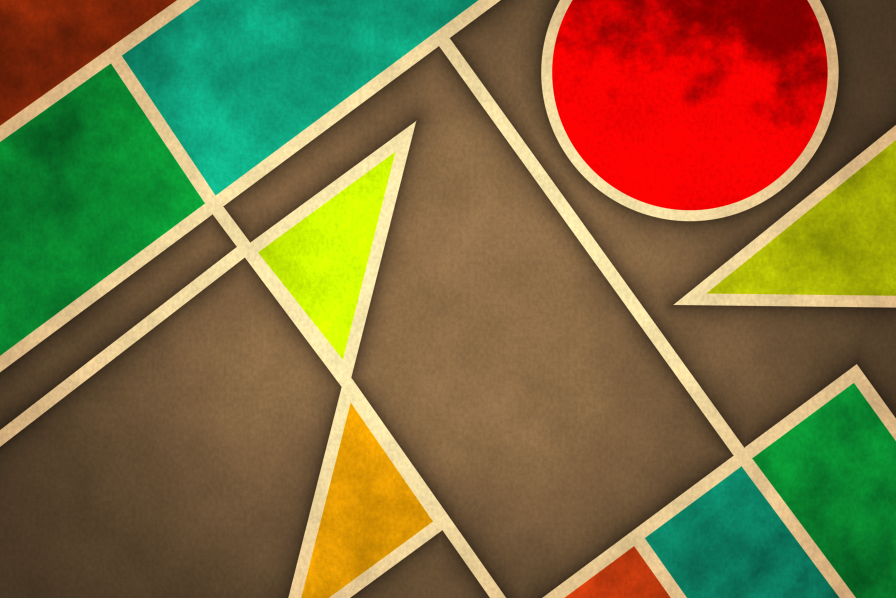
A Shadertoy shader for this background:

```glsl
// Retro collage of coloured panels, triangles and a disc with cream borders on brown paper.
// Signed distances give fills, borders and soft shadows; gradient noise adds
// blotches and grain, and a vignette darkens the rim. Space is 1.5 x 1, origin lower left.

const float HALF_STROKE = 0.0112;
const float BORDER = 0.0212;

vec2 gradientAt(vec2 cell) {
    float h = fract(sin(dot(cell, vec2(127.1, 311.7))) * 43758.5);
    return vec2(cos(6.2832 * h), sin(6.2832 * h));
}

float gradientNoise(vec2 p) {
    vec2 i = floor(p), f = fract(p);
    vec2 u = f * f * f * (f * (f * 6.0 - 15.0) + 10.0);
    vec2 e = vec2(0.0, 1.0);
    float low = mix(dot(gradientAt(i), f), dot(gradientAt(i + e.yx), f - e.yx), u.x);
    float high = mix(dot(gradientAt(i + e.xy), f - e.xy), dot(gradientAt(i + e.yy), f - e.yy), u.x);
    return mix(low, high, u.y);
}

float fbm(vec2 p) {
    float sum = 0.0, amplitude = 0.6;
    for (int i = 0; i < 6; i++) {
        sum += amplitude * gradientNoise(p);
        p = mat2(1.6, 1.2, -1.2, 1.6) * p + 7.3;
        amplitude *= 0.6;
    }
    return sum;
}

float segment(vec2 p, vec2 a, vec2 b) {
    vec2 ab = b - a;
    return length(p - a - ab * clamp(dot(p - a, ab) / dot(ab, ab), 0.0, 1.0));
}

// Signed distance to an infinite line, positive on the left of a -> b
float side(vec2 p, vec2 a, vec2 b) {
    vec2 t = normalize(b - a);
    return dot(p - a, vec2(-t.y, t.x));
}

// Vertices run counter-clockwise
float triangle(vec2 p, vec2 a, vec2 b, vec2 c) {
    float edge = min(segment(p, a, b), min(segment(p, b, c), segment(p, c, a)));
    float inside = min(side(p, a, b), min(side(p, b, c), side(p, c, a)));
    return inside > 0.0 ? -edge : edge;
}

float cover(float d) {
    float pixel = 0.75 / iResolution.y;
    return 1.0 - smoothstep(-pixel, pixel, d);
}

void mainImage(out vec4 fragColor, in vec2 fragCoord) {
    vec2 p = fragCoord / iResolution.xy * vec2(1.5, 1.0);

    // Large panels: upper left band and lower right block
    float band = -side(p, vec2(0.0, 0.391), vec2(0.820, 1.0));
    float corner = side(p, vec2(0.0, 0.776), vec2(0.316, 1.0));
    vec2 peak = vec2(1.432, 0.3755);
    float block = max(side(p, vec2(0.926, 0.0), peak), side(p, peak, vec2(1.6, 0.142)));

    // Cream strokes
    vec2 bandJoint = vec2(0.359, 0.656), waist = vec2(0.582, 0.358), blockJoint = vec2(1.242, 0.238);
    float strokes = min(min(abs(band), abs(block)), abs(corner));
    strokes = min(strokes, segment(p, vec2(0.189, 0.909), bandJoint));
    strokes = min(strokes, segment(p, bandJoint, waist));
    strokes = min(strokes, segment(p, waist, vec2(0.860, -0.037)));
    strokes = min(strokes, segment(p, vec2(-0.05, 0.228), vec2(0.408, 0.582)));
    strokes = min(strokes, segment(p, vec2(0.740, 0.935), blockJoint));
    strokes = min(strokes, segment(p, blockJoint, vec2(1.450, -0.041)));
    strokes = min(strokes, segment(p, vec2(1.068, 0.097), vec2(1.170, -0.047)));

    // Bordered shapes
    float lime = triangle(p, vec2(0.697, 0.798), vec2(0.402, 0.582), vec2(0.584, 0.352));
    float amber = triangle(p, vec2(0.578, 0.377), vec2(0.459, -0.093), vec2(0.754, 0.123));
    float olive = triangle(p, vec2(1.127, 0.490), vec2(1.758, 0.4825), vec2(1.758, 1.0));
    float disc = length(p - vec2(1.155, 0.879)) - 0.249;
    float cream = min(min(strokes - HALF_STROKE, disc), min(olive, min(lime, amber)));

    // Paper wear
    float blotch = fbm(p * 4.0 + 3.0);
    float mottle = fbm(p * 11.0 + 19.0);
    float grain = gradientNoise(p * vec2(150.0, 110.0)) + 0.7 * gradientNoise(p * 240.0);
    float rim = smoothstep(0.15, 0.95, length((p - vec2(0.75, 0.51)) * vec2(0.95, 1.15)));
    float wear = 0.4 + 0.6 * rim;

    // Brown ground with shadows beside the borders
    vec3 color = vec3(0.56, 0.43, 0.285) * (1.0 - 0.52 * rim);
    color *= 1.0 + 0.16 * blotch + 0.10 * mottle;
    color *= 1.0 - 0.42 * exp(-max(cream, 0.0) / 0.018);

    // Panel paint
    vec3 green = vec3(0.05, 0.69, 0.24), teal = vec3(0.07, 0.72, 0.55), rust = vec3(0.84, 0.25, 0.06);
    float bandSplit = side(p, vec2(0.189, 0.909), bandJoint);
    vec3 bandPaint = corner > 0.0 ? rust * 0.85 : (bandSplit > 0.0 ? teal : green);
    float blockSplit = side(p, blockJoint, vec2(1.420, 0.0));
    float rustSplit = side(p, vec2(1.068, 0.097), vec2(1.137, 0.0));
    vec3 blockPaint = blockSplit > 0.0 ? green : (rustSplit > 0.0 ? teal * 0.95 : rust * 1.15);

    float paintShade = (1.0 - 0.34 * rim) * (1.0 + wear * (0.55 * blotch + 0.4 * mottle));
    color = mix(color, bandPaint * paintShade, cover(band));
    color = mix(color, blockPaint * paintShade, cover(block));

    vec3 creamPaint = mix(vec3(1.0, 0.93, 0.69), vec3(0.82, 0.66, 0.47), rim);
    color = mix(color, creamPaint * (1.0 + 0.25 * wear * mottle), cover(cream));

    color = mix(color, vec3(0.84, 1.0, 0.01) * paintShade, cover(lime + BORDER));
    color = mix(color, vec3(1.0, 0.68, 0.02) * paintShade, cover(amber + BORDER));
    color = mix(color, vec3(0.84, 0.88, 0.03) * paintShade, cover(olive + BORDER * 0.94));
    float sooty = smoothstep(0.82, 1.05, p.y + 0.25 * (p.x - 1.155) + 0.25 * mottle);
    vec3 red = vec3(0.98, 0.01, 0.01) * (1.0 - 0.5 * sooty) * (1.0 + 0.15 * blotch);
    color = mix(color, red, cover(disc + 0.0185));

    color *= 1.0 + 0.07 * grain;
    fragColor = vec4(clamp(color, 0.0, 1.0), 1.0);
}
```
